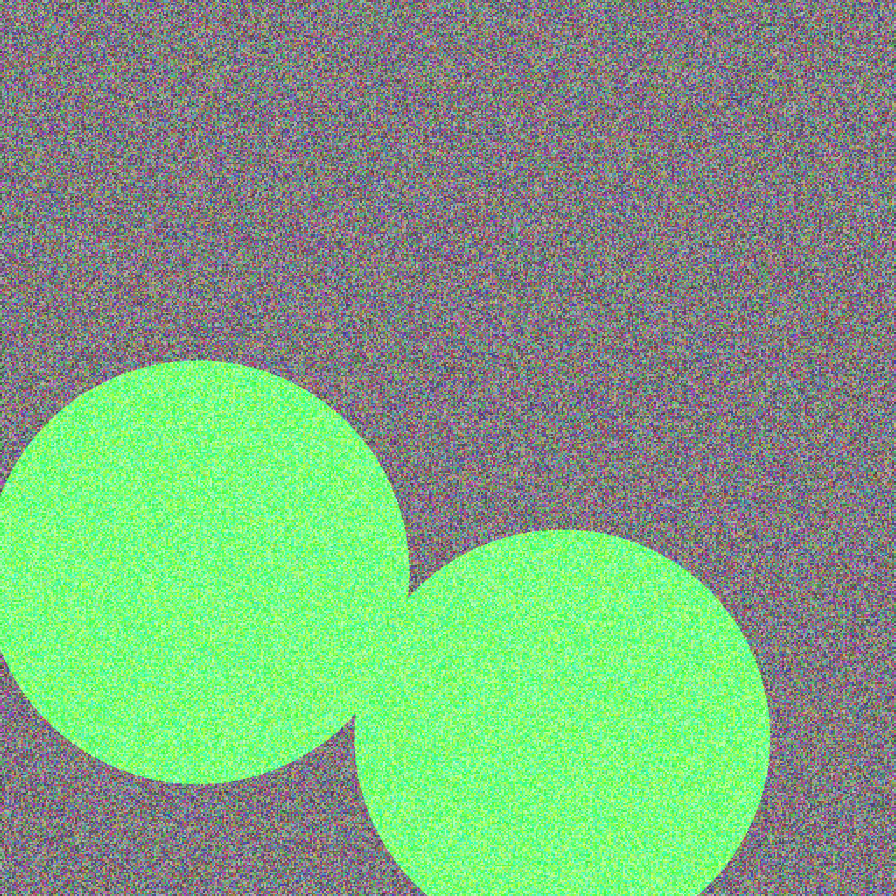
Write a three.js fragment shader that draws this background.

```glsl
// Two overlapping bright green discs on mid grey, all under fine colour grain.
#define GRAIN_CELLS 512.0
#define GRAIN_SPREAD 0.27
#define EDGE_SOFTNESS 0.001
#define LEFT_CENTER vec2(0.2207, 0.3613)
#define LEFT_RADIUS 0.2363
#define RIGHT_CENTER vec2(0.6276, 0.1771)
#define RIGHT_RADIUS 0.2318
#define GREY vec3(0.505, 0.485, 0.505)
#define GREEN vec3(0.49, 1.14, 0.505)

varying vec2 vUv;

// Three independent random values per cell, each from 0 to 1
vec3 hash3(vec2 cell) {
  vec3 p = fract(cell.xyx * vec3(0.1031, 0.1030, 0.0973));
  p += dot(p, p.yxz + 33.33);
  return fract((p.xxy + p.yzz) * p.zyx);
}

float discDistance(vec2 point, vec2 center, float radius) {
  return length(point - center) - radius;
}

void main() {
  // Union of the two discs
  float leftDisc = discDistance(vUv, LEFT_CENTER, LEFT_RADIUS);
  float rightDisc = discDistance(vUv, RIGHT_CENTER, RIGHT_RADIUS);
  float shape = min(leftDisc, rightDisc);
  float coverage = 1.0 - smoothstep(-EDGE_SOFTNESS, EDGE_SOFTNESS, shape);
  vec3 color = mix(GREY, GREEN, coverage);

  // Separate grain in each channel; green stays mostly saturated in the discs
  vec3 grain = hash3(floor(vUv * GRAIN_CELLS)) * 2.0 - 1.0;
  color += GRAIN_SPREAD * grain;

  gl_FragColor = vec4(clamp(color, 0.0, 1.0), 1.0);
}
```
